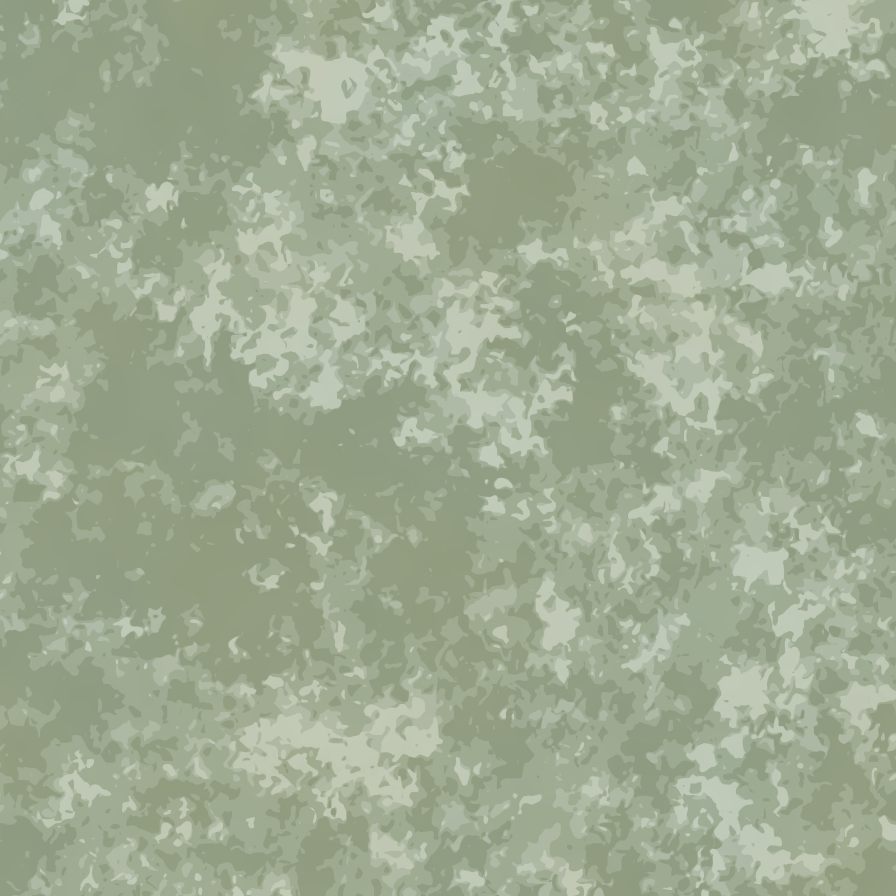
Give the GLSL for this texture, as a WebGL 2 fragment shader.

```glsl
#version 300 es
precision highp float;
// Mottled sage-green camouflage: ragged, layered patches in four muted tones.

uniform vec2 u_resolution;
out vec4 fragColor;

const vec3 MOSS = vec3(0.567, 0.614, 0.507);
const vec3 SAGE = vec3(0.622, 0.672, 0.573);
const vec3 LICHEN = vec3(0.682, 0.725, 0.645);
const vec3 PALE = vec3(0.757, 0.792, 0.718);
const vec3 COOL_SHIFT = vec3(-0.003, 0.001, 0.004);

const float NOISE_DEVIATION = 0.2145;

float hash(vec2 cell) {
    return fract(sin(dot(cell, vec2(127.1, 311.7))) * 43758.5453);
}

// Smooth value noise in 0..1
float valueNoise(vec2 p) {
    vec2 cell = floor(p);
    vec2 f = fract(p);
    vec2 w = f * f * (3.0 - 2.0 * f);
    float bottom = mix(hash(cell), hash(cell + vec2(1.0, 0.0)), w.x);
    float top = mix(hash(cell + vec2(0.0, 1.0)), hash(cell + 1.0), w.x);
    return mix(bottom, top, w.y);
}

// Fractal noise with zero mean and unit variance
float fractal(vec2 p, float frequency, float gain, int octaves, float seed) {
    const mat2 turn = mat2(0.8, 0.6, -0.6, 0.8);
    float sum = 0.0;
    float power = 0.0;
    float amplitude = 1.0;
    vec2 q = turn * p * frequency + seed;
    for (int i = 0; i < octaves; i++) {
        sum += amplitude * (valueNoise(q) - 0.5);
        power += amplitude * amplitude;
        amplitude *= gain;
        q = turn * q * 2.0 + 17.3;
    }
    return sum / (sqrt(power) * NOISE_DEVIATION);
}

// Small displacement that tears the patch outlines
vec2 tear(vec2 p, float frequency, float amount) {
    vec2 offset = vec2(valueNoise(p * frequency + 5.7),
                       valueNoise(p * frequency + 91.2));
    return p + amount * (offset - 0.5);
}

// Anti-aliased coverage of the area above a threshold
float patchMask(float field, float threshold) {
    float edge = clamp(0.6 * fwidth(field), 0.001, 0.5);
    return smoothstep(threshold - edge, threshold + edge, field);
}

// Broad clouds broken up by fine grain of varying strength
float cloudField(vec2 p, float roughness) {
    float broad = fractal(p, 5.0, 0.9, 3, 31.0);
    float fine = fractal(p, 40.0, 0.85, 3, 59.0);
    return 0.72 * broad + 0.69 * roughness * fine;
}

// Field correlated with the base, with its own ragged detail
float layerField(float base, vec2 p, float roughness, float seed) {
    return 0.86 * base + 0.51 * roughness * fractal(p, 30.0, 0.9, 3, seed);
}

void main() {
    vec2 p = gl_FragCoord.xy / min(u_resolution.x, u_resolution.y);
    vec2 torn = tear(p, 90.0, 0.009);

    // Shared structure: calm areas form solid patches, rough ones speckle
    float roughness = mix(0.5, 1.45, valueNoise(p * 10.0 + 12.0));
    float base = cloudField(torn, roughness);
    float lichenField = layerField(base, torn, roughness, 73.0);
    float paleField = layerField(base, torn, roughness, 127.0);

    // Layered patches, from dark ground to pale flecks
    float veil = valueNoise(p * 14.0 + 40.0);
    vec3 color = mix(MOSS, SAGE, patchMask(base, -0.10));
    color = mix(color, LICHEN, patchMask(lichenField, 0.93));
    color = mix(color, PALE, patchMask(paleField, 1.20) * mix(0.88, 1.0, veil));

    // Gentle drift in hue and brightness
    color += COOL_SHIFT * fractal(p, 7.0, 0.5, 2, 211.0);
    color += 0.003 * fractal(p, 16.0, 0.6, 2, 307.0);

    fragColor = vec4(clamp(color, 0.0, 1.0), 1.0);
}
```
